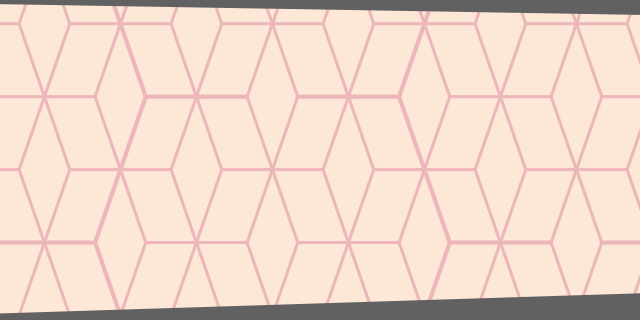
Write a Shadertoy shader that draws this pattern.

```glsl
const vec3 CREAM = vec3(0.992, 0.910, 0.843);
const vec3 PINK = vec3(0.930, 0.712, 0.735);
const vec3 GREY = vec3(0.380);

// Lengths are in canvas heights.
const vec2 CELL = vec2(0.4750, 0.2279);     // column pitch, row pitch
const vec2 ORIGIN = vec2(0.8513, 0.6979);   // centre of one diamond
const float DIAMOND = 1.0 / 6.0;            // diamond half width, in columns
const float THIN = 0.0097;
const float BOLD = 0.0132;
const vec2 TOP_EDGE = vec2(0.9870, 0.9535);     // heights at x = 0 and x = 2
const vec2 BOTTOM_EDGE = vec2(0.0205, 0.0835);

// Distance to a segment whose ends are given in cells.
float segment(vec2 p, vec2 a, vec2 b) {
    vec2 pa = (p - a) * CELL;
    vec2 ba = (b - a) * CELL;
    return length(pa - ba * clamp(dot(pa, ba) / dot(ba, ba), 0.0, 1.0));
}

// Mirrors p into [0, size], so that the plane repeats every 2 * size.
vec2 mirrorFold(vec2 p, vec2 size) {
    return abs(mod(p + size, 2.0 * size) - size);
}

// Staggered diamonds joined by horizontal bars.
float latticeDistance(vec2 cell) {
    vec2 p = mirrorFold(cell, vec2(0.5, 1.0));
    float d = segment(p, vec2(DIAMOND, 0.0), vec2(0.0, 1.0));
    d = min(d, segment(p, vec2(0.5, 0.0), vec2(0.5 - DIAMOND, 1.0)));
    d = min(d, segment(p, vec2(DIAMOND, 0.0), vec2(0.5, 0.0)));
    return min(d, segment(p, vec2(0.0, 1.0), vec2(0.5 - DIAMOND, 1.0)));
}

// Heavier strokes, repeating every four columns and four rows.
float accentDistance(vec2 cell) {
    vec2 p = mirrorFold(cell, vec2(2.0));
    float d = segment(p, vec2(1.0 - DIAMOND, 0.0), vec2(1.0 + DIAMOND, 2.0));
    d = min(d, segment(p, vec2(DIAMOND, 0.0), vec2(1.0 - DIAMOND, 0.0)));
    return min(d, segment(p, vec2(1.0 + DIAMOND, 2.0), vec2(2.0 - DIAMOND, 2.0)));
}

// Signed distance above a sloping edge.
float aboveEdge(vec2 p, vec2 heights) {
    float slope = (heights.y - heights.x) * 0.5;
    return (p.y - heights.x - slope * p.x) * inversesqrt(1.0 + slope * slope);
}

float coverage(float d, float pixel) {
    return clamp(0.5 - d / pixel, 0.0, 1.0);
}

void mainImage(out vec4 fragColor, in vec2 fragCoord) {
    float pixel = 1.0 / iResolution.y;
    vec2 p = fragCoord * pixel;
    vec2 cell = (p - ORIGIN) / CELL;

    // Line work
    float lines = min(latticeDistance(cell) - 0.5 * THIN,
                      accentDistance(cell) - 0.5 * BOLD);
    vec3 color = mix(CREAM, PINK, coverage(lines, pixel));

    // Sloping strip between the grey borders
    float strip = max(aboveEdge(p, TOP_EDGE), -aboveEdge(p, BOTTOM_EDGE));
    color = mix(GREY, color, coverage(strip, pixel));

    fragColor = vec4(color, 1.0);
}
```
